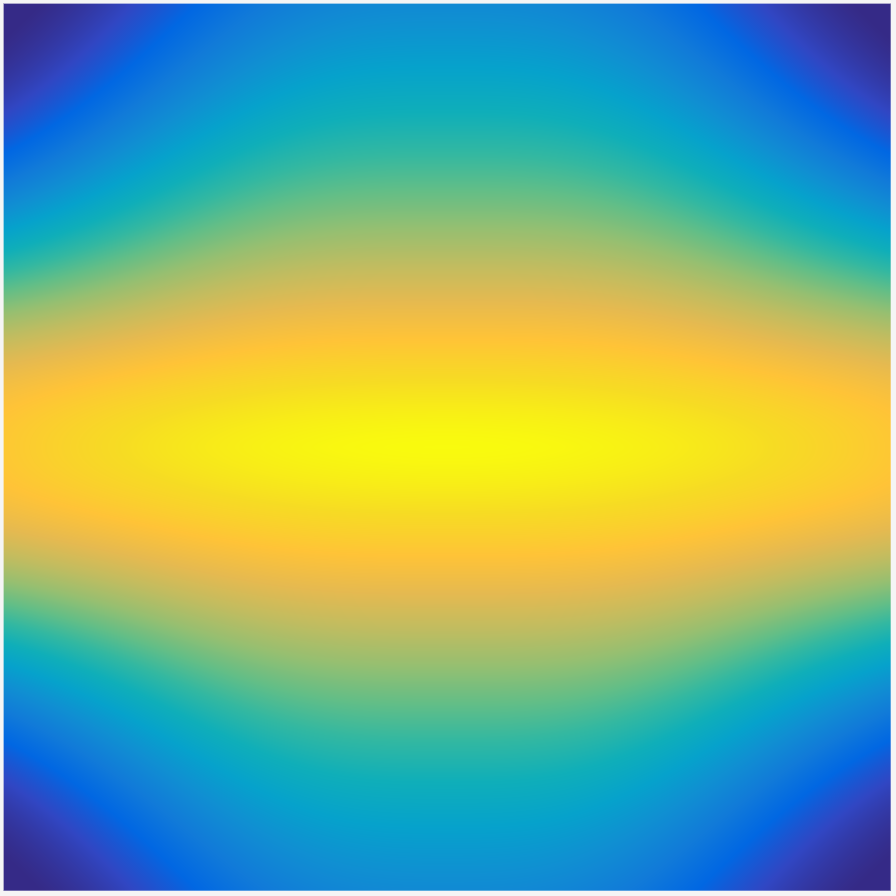
Reproduce this background procedurally as a Shadertoy shader.

```glsl
// A smooth heat map: a warm horizontal ridge fading to blue above and below,
// with dark violet corners, inside a thin pale frame. A bell-shaped field whose
// steepness grows toward the sides is coloured through an even gradient ramp.

const vec3 FRAME_COLOR = vec3(0.96);
const vec2 PLOT_CENTER = vec2(0.499, 0.501);
const float PLOT_HALF_SIZE = 0.495;

// Evenly spaced ramp from violet through blue, teal and orange to yellow.
const int STOPS = 15;
const vec3 RAMP[STOPS] = vec3[STOPS](
    vec3(0.208, 0.166, 0.529), vec3(0.190, 0.276, 0.765), vec3(0.004, 0.405, 0.888),
    vec3(0.068, 0.481, 0.848), vec3(0.064, 0.557, 0.824), vec3(0.023, 0.635, 0.798),
    vec3(0.059, 0.684, 0.725), vec3(0.199, 0.721, 0.631), vec3(0.395, 0.746, 0.524),
    vec3(0.590, 0.748, 0.441), vec3(0.753, 0.738, 0.377), vec3(0.898, 0.727, 0.314),
    vec3(0.999, 0.765, 0.216), vec3(0.966, 0.859, 0.139), vec3(0.976, 0.983, 0.054));

// Linear lookup in the ramp for a level between 0 and 1.
vec3 rampColor(float level) {
    float position = clamp(level, 0.0, 1.0) * float(STOPS - 1);
    int index = min(int(position), STOPS - 2);
    return mix(RAMP[index], RAMP[index + 1], position - float(index));
}

// Ridge height; p runs from -1 to 1 across the plot.
float ridgeLevel(vec2 p) {
    vec2 d = abs(p);
    float crest = 1.03 - 0.13 * d.x * d.x;
    float steepness = 1.234 + 2.866 * d.x * d.x * d.x;
    float roundness = 1.5 + 0.7 * d.x * d.x;
    float falloff = steepness * pow(max(d.y, 1e-4), roundness);
    return crest * exp(-falloff) - 0.03;
}

// Signed distance to a square centred on the origin.
float squareDistance(vec2 p, float halfSize) {
    vec2 d = abs(p) - halfSize;
    return length(max(d, 0.0)) + min(max(d.x, d.y), 0.0);
}

void mainImage(out vec4 fragColor, in vec2 fragCoord) {
    vec2 p = fragCoord / iResolution.xy - PLOT_CENTER;
    float pixel = 1.0 / min(iResolution.x, iResolution.y);

    // Coloured field
    vec3 color = rampColor(ridgeLevel(p / PLOT_HALF_SIZE));

    // Pale frame with a smooth edge
    float edge = squareDistance(p, PLOT_HALF_SIZE);
    color = mix(color, FRAME_COLOR, smoothstep(-0.5 * pixel, 0.5 * pixel, edge));

    fragColor = vec4(color, 1.0);
}
```
